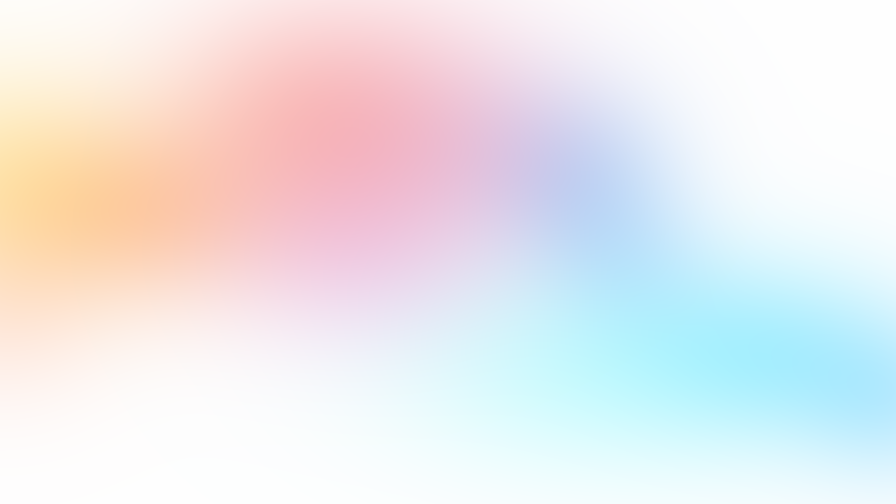
This background is drawn by a Shadertoy shader. Its source:

```glsl
// Soft elliptical falloff, 1 at the centre
float glow(vec2 p, vec2 centre, vec2 radius) {
    vec2 d = (p - centre) / radius;
    return exp(-dot(d, d));
}

void mainImage(out vec4 fragColor, in vec2 fragCoord) {
    vec2 p = fragCoord / iResolution.xy * vec2(16.0 / 9.0, 1.0);

    // Each glow takes its complementary tint out of white
    vec3 tint = vec3(0.0);

    // Warm side: yellow, orange, peach, coral
    tint += vec3(0.00, 0.07, 0.27) * glow(p, vec2(0.00, 0.64), vec2(0.30, 0.22));
    tint += vec3(0.00, 0.14, 0.22) * glow(p, vec2(0.29, 0.57), vec2(0.255, 0.185));
    tint += vec3(0.00, 0.07, 0.09) * glow(p, vec2(0.00, 0.375), vec2(0.21, 0.185));
    tint += vec3(0.00, 0.07, 0.10) * glow(p, vec2(0.51, 0.79), vec2(0.255, 0.20));

    // Middle: pink, orchid, violet, periwinkle
    tint += vec3(0.02, 0.22, 0.19) * glow(p, vec2(0.72, 0.757), vec2(0.30, 0.255));
    tint += vec3(0.03, 0.11, 0.03) * glow(p, vec2(0.69, 0.49), vec2(0.28, 0.185));
    tint += vec3(0.06, 0.10, 0.03) * glow(p, vec2(1.02, 0.70), vec2(0.23, 0.21));
    tint += vec3(0.17, 0.08, 0.01) * glow(p, vec2(1.18, 0.64), vec2(0.185));

    // Cool side: sky, cyan, azure, pale blue edge
    tint += vec3(0.09, 0.045, 0.0) * glow(p, vec2(1.26, 0.48), vec2(0.185, 0.15));
    tint += vec3(0.21, 0.01, 0.00) * glow(p, vec2(1.23, 0.28), vec2(0.417, 0.21));
    tint += vec3(0.20, 0.05, 0.00) * glow(p, vec2(1.55, 0.305), vec2(0.255, 0.185));
    tint += vec3(0.18, 0.06, 0.00) * glow(p, vec2(1.78, 0.20), vec2(0.185, 0.165));

    fragColor = vec4(vec3(0.995) - tint, 1.0);
}
```
